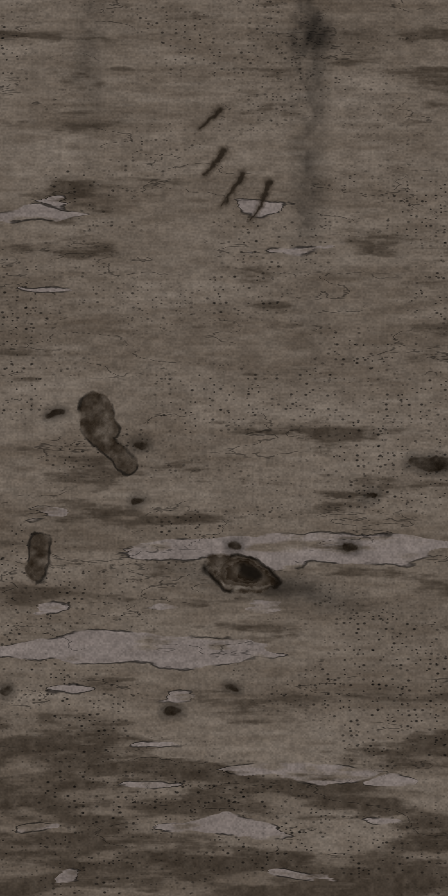
A Shadertoy shader for this texture:

```glsl
float hash(vec2 p) {
    return fract(sin(dot(p, vec2(127.1, 311.7))) * 43758.5453);
}

float noise(vec2 p) {
    vec2 i = floor(p), f = fract(p);
    f = f * f * (3.0 - 2.0 * f);
    return mix(mix(hash(i), hash(i + vec2(1, 0)), f.x),
               mix(hash(i + vec2(0, 1)), hash(i + vec2(1, 1)), f.x), f.y);
}

// Layered noise centred on zero
float fbm(vec2 p) {
    float sum = -0.48, amp = 0.5;
    for (int i = 0; i < 5; i++) {
        sum += amp * noise(p);
        p = p * 2.03 + 17.3;
        amp *= 0.5;
    }
    return sum;
}

float ellipse(vec2 p, vec2 r) {
    float k = length(p / r);
    return k * (k - 1.0) / (length(p / (r * r)) + 1e-3);
}

float capsule(vec2 p, vec2 a, vec2 b, float r) {
    vec2 d = b - a;
    return length(p - a - d * clamp(dot(p - a, d) / dot(d, d), 0.0, 1.0)) - r;
}

float glow(vec2 p, vec2 r) { return exp(-dot(p / r, p / r)); }
float fill(float d, float soft) { return smoothstep(soft, -soft, d); }
float rim(float d, float width) { return smoothstep(width, 0.0, abs(d)); }

// Distance to the pale peeled patches
float peeledPatches(vec2 p) {
    p += vec2(0.16, 0.045) * vec2(fbm(p * vec2(9, 40)), fbm(p * vec2(10, 22) + 40.0));
    float d = ellipse(p - vec2(0.66, 0.772), vec2(0.36, 0.034));
    d = min(d, ellipse(p - vec2(0.32, 0.55), vec2(0.32, 0.036)));
    d = min(d, ellipse(p - vec2(0.69, 0.28), vec2(0.18, 0.022)));
    d = min(d, ellipse(p - vec2(0.49, 0.155), vec2(0.14, 0.02)));
    d = min(d, ellipse(p - vec2(0.1, 1.52), vec2(0.09, 0.014)));
    vec2 cell = vec2(0.25, 0.1), id = floor(p / cell);
    if (hash(id + 3.0) < 0.36 && p.y < 1.6) {
        vec2 jitter = vec2(hash(id + 11.0), hash(id + 23.0)) - 0.5;
        vec2 r = vec2(0.025 + 0.045 * hash(id + 31.0), 0.006 + 0.01 * hash(id + 47.0));
        d = min(d, ellipse(p - (id + 0.5 + 0.3 * jitter) * cell, r));
    }
    return d;
}

void mainImage(out vec4 fragColor, in vec2 fragCoord) {
    vec2 p = fragCoord / iResolution.x;
    float fibre = fbm(p * vec2(18, 85));
    float rough = fbm(p * 55.0);
    vec3 shade = vec3(0.235, 0.203, 0.172);
    vec3 black = vec3(0.14, 0.115, 0.09);

    // Bark ground with broad horizontal tone changes
    vec3 col = vec3(0.402, 0.362, 0.324) + 0.13 * fbm(p * vec2(2.5, 11)) + 0.13 * fibre;

    // Dark weathered bands, broken up by fibres
    float zone = 0.85 * smoothstep(0.47, 0.3, p.y + 0.12 * (noise(p * vec2(3, 9)) - 0.5));
    zone += glow(p - vec2(0.7, 1.03), vec2(0.2, 0.06));
    zone += 0.9 * glow(p - vec2(0.1, 1.54), vec2(0.16, 0.07));
    zone += 0.7 * glow(p - vec2(0.4, 0.86), vec2(0.8, 0.022));
    zone += 0.75 * glow(p - vec2(0.35, 0.66), vec2(0.6, 0.04));
    float dark = fbm(p * vec2(5, 25) + 5.0) + 0.24 * zone + 0.35 * fibre + 0.25 * rough;
    col = mix(col, shade + 0.1 * rough, 0.88 * smoothstep(0.12, 0.36, dark));

    // Soft vertical stains running down from the top
    float sway = 0.03 * fbm(vec2(p.y * 6.0, 2.0)) + 0.03 * rough;
    float stain = rim(p.x - 0.69 - sway, 0.06) * smoothstep(1.0, 2.0, p.y);
    stain += 0.4 * rim(p.x - 0.2 - sway, 0.05) * smoothstep(1.55, 1.9, p.y);
    stain += 0.5 * glow(p - vec2(0.7, 1.92), vec2(0.09, 0.03));
    col *= 1.0 - 0.4 * stain * clamp(0.65 + 2.5 * fbm(p * vec2(22, 14)), 0.0, 1.3);

    // Pale patches with broken thin dark rims
    float d = peeledPatches(p);
    float wear = smoothstep(0.27, 0.02, fbm(p * vec2(12, 45) + 60.0));
    col = mix(col, vec3(0.472, 0.434, 0.418) + 0.08 * fibre, 0.92 * wear * fill(d, 0.002));
    col *= 1.0 - 0.5 * rim(d, 0.0035) * smoothstep(0.4, 0.65, noise(p * 22.0));

    // Fine pits, mostly faint and gathered in clusters
    float cluster = smoothstep(-0.18, 0.17, fbm(p * vec2(5, 9) + 80.0));
    for (float i = 0.0; i < 2.0; i++) {
        vec2 q = p * vec2(62, 88) * (1.0 + 0.5 * i) + 9.0 * i;
        vec2 id = floor(q);
        vec2 off = fract(q) - 0.3 - 0.4 * vec2(hash(id), hash(id + 7.0));
        float pit = smoothstep(0.32, 0.08, length(off)) * smoothstep(0.68, 1.0, hash(id + 19.0));
        col *= 1.0 - 0.6 * pit * cluster * (1.0 - 0.8 * fill(d, 0.003));
    }

    // Short thin horizontal cracks
    float crack = rim(fbm(p * vec2(5, 22) + 33.0), 0.012);
    col *= 1.0 - 0.32 * crack * smoothstep(0.55, 0.75, noise(p * vec2(8, 16) + 3.0));

    // Slanted claw-like scars with soft shadows
    for (float i = 0.0; i < 4.0; i++) {
        vec2 q = p - vec2(0.47 + 0.013 * i * i, 1.734 - 0.115 * i + 0.018 * i * i);
        q.x += 4.0 * q.y * q.y + 0.02 * rough;
        vec2 reach = vec2(0.022, 0.02 + 0.007 * i);
        float s = capsule(q, -reach, reach, 0.002 + 0.004 * smoothstep(-0.04, 0.04, q.y));
        col = mix(col, shade, 0.6 * smoothstep(0.011, 0.0, s));
        col = mix(col, black, 0.85 * fill(s, 0.003));
    }

    // Two broad sunken scars
    vec2 w = p + 0.03 * vec2(fbm(p * 22.0), fbm(p * 22.0 + 30.0));
    float scar = min(capsule(w, vec2(0.215, 1.09), vec2(0.225, 1.04), 0.036),
                     capsule(w, vec2(0.22, 1.03), vec2(0.285, 0.965), 0.02));
    scar = min(scar, capsule(w, vec2(0.088, 0.79), vec2(0.082, 0.72), 0.024));
    col = mix(col, shade + 0.3 * rough, 0.9 * fill(scar, 0.003));
    col *= 1.0 - 0.5 * rim(scar, 0.005) * smoothstep(0.25, 0.5, noise(p * 30.0));

    // Scattered small black buds, one large at the right edge
    for (float i = 0.0; i < 10.0; i++) {
        vec2 c = vec2(hash(vec2(i, 4)), 0.4 + 0.75 * hash(vec2(i, 8)));
        vec2 r = vec2(0.013, 0.007) * (0.6 + 0.9 * hash(vec2(i, 15)));
        if (i == 0.0) { c = vec2(0.97, 0.965); r = vec2(0.06, 0.017); }
        float bud = ellipse(w - c, r);
        col *= 1.0 - 0.25 * smoothstep(0.02, 0.0, bud);
        col = mix(col, black + 0.25 * rough, 0.85 * fill(bud, 0.003));
    }

    // Eye-shaped knot with ragged rim, core and trailing shadow
    vec2 q = w - vec2(0.545, 0.72);
    q.y += 0.2 * q.x;
    col *= 1.0 - 0.45 * glow(q - vec2(0.06, -0.015), vec2(0.16, 0.03));
    float ring = length(q / vec2(0.085, 0.044 - 0.15 * clamp(q.x, 0.0, 0.1)));
    vec3 wood = shade - 0.015 + 0.025 * sin(ring * 26.0 + 14.0 * rough) + 0.3 * rough;
    col = mix(col, wood, fill(ring - 1.0, 0.08));
    col *= 1.0 - 0.45 * rim(ring - 0.95, 0.16) * smoothstep(0.2, 0.5, noise(p * 28.0));
    col += 0.15 * rim(ring - 0.76, 0.12) * smoothstep(-0.008, -0.025, q.y) * noise(p * 60.0);
    col = mix(col, black * 0.7, fill(ellipse(q - vec2(0.012, 0.004), vec2(0.03, 0.015)), 0.008));

    // Fine grain
    col *= 1.0 + 0.17 * (noise(p * 250.0) - 0.5) + 0.2 * rough;
    fragColor = vec4(col, 1.0);
}
```
